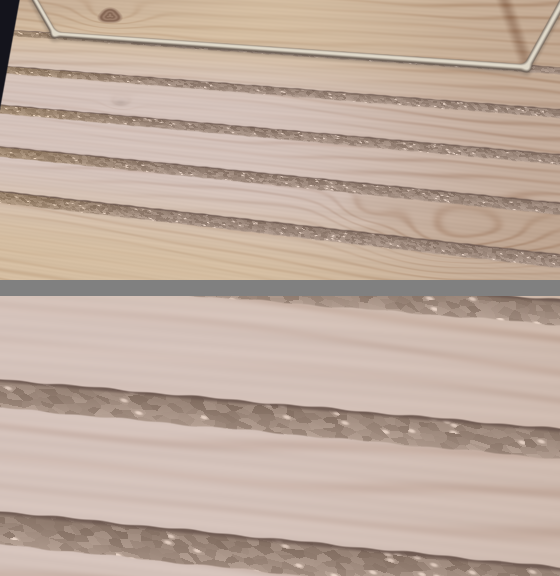
Top, the full canvas; bottom, a detail of the centre.
Give the GLSL for this texture, as a Shadertoy shader.

```glsl
// Pale pine boards split by five grooves of speckled fibreboard, under a bent steel wire.
// A projective unshear makes the grooves level; grain is the contours of a warped
// height field built from layered sines, and the fibres are cellular noise.

vec2 hash2(vec2 p) {
    vec3 q = fract(p.xyx * vec3(0.1031, 0.1030, 0.0973));
    q += dot(q, q.yzx + 33.33);
    return fract((q.xx + q.yz) * q.zy);
}

// Distance to the nearest scattered point, and that point's random tone
vec2 cellular(vec2 p) {
    vec2 cell = floor(p), best = vec2(9.0, 0.0);
    for (int j = -1; j <= 1; j++)
    for (int i = -1; i <= 1; i++) {
        vec2 id = cell + vec2(i, j);
        vec2 h = hash2(id);
        float d = length(id + h - p);
        if (d < best.x) best = vec2(d, fract(h.x * 7.0 + h.y * 3.0));
    }
    return best;
}

float segment(vec2 p, vec2 a, vec2 b) {
    vec2 ab = b - a;
    return length(p - a - ab * clamp(dot(p - a, ab) / dot(ab, ab), 0.0, 1.0));
}

float smoothMin(float a, float b, float k) {
    float h = max(k - abs(a - b), 0.0) / k;
    return min(a, b) - h * h * k * 0.25;
}

// Centre line of the wire: two arms joined by a long bar
float wireDistance(vec2 p) {
    vec2 left = vec2(0.195, 0.877), right = vec2(1.88, 0.758);
    float bar = segment(p, left, right);
    float arms = min(segment(p, vec2(0.11, 1.025), left), segment(p, right, vec2(2.03, 1.03)));
    return smoothMin(bar, arms, 0.018);
}

// Gaussian swelling used for knots and rings
float bump(vec2 p, vec2 centre, vec2 size) {
    vec2 q = (p - centre) / size;
    return exp(-dot(q, q));
}

vec3 pine(vec2 p, float level, float board) {
    // Broad light: pink in the middle, warm above and below, tan to the right
    float warm = smoothstep(0.68, 0.95, level) + 1.0 - smoothstep(0.12, 0.45, level);
    vec3 col = mix(vec3(0.835, 0.765, 0.735), vec3(0.835, 0.745, 0.635), min(warm, 1.0));
    float figure = smoothstep(1.22, 1.32, p.x + 0.05 * sin(p.y * 55.0) + 0.03 * sin(p.y * 113.0));
    float tan1 = 0.75 * smoothstep(0.8, 2.1, p.x) + 0.22 * figure * step(3.5, board) * step(board, 4.5);
    tan1 += 0.5 * smoothstep(0.85, 1.0, p.y) * (1.0 - smoothstep(0.2, 1.1, p.x));
    col = mix(col, vec3(0.74, 0.64, 0.56), min(tan1, 1.0));

    // Grain contours, bent around the knots and the cathedral figure
    float height = level * 27.0 + board * 1.7
        + 0.5 * sin(p.x * 1.7 + board * 2.3) + 0.22 * sin(p.x * 4.1 + level * 19.0)
        + 0.06 * sin(p.x * 13.0 + level * 60.0);
    height += 4.5 * bump(p, vec2(1.62, 0.15), vec2(0.3, 0.12));
    height += 1.6 * bump(p, vec2(1.3, 0.25), vec2(0.12, 0.07));
    height += 2.0 * bump(p, vec2(0.393, 0.943), vec2(0.12, 0.05));
    height += 1.2 * bump(p, vec2(0.43, 0.632), vec2(0.05, 0.025));
    float ring = pow(0.5 + 0.5 * sin(height * 6.283), 4.0);
    float strength = 0.5 + 0.3 * sin(p.x * 2.3 + board * 4.0 + level * 21.0) + 0.35 * smoothstep(1.1, 1.7, p.x);
    col -= ring * strength * vec3(0.055, 0.075, 0.085);
    float fine = sin(level * 310.0 + 2.0 * sin(p.x * 2.0 + board)) * sin(level * 173.0 + p.x * 3.0);
    col += 0.012 * fine;

    // Dark knot and a faint small one
    vec2 k = (p - vec2(0.393, 0.943)) / vec2(0.043, 0.028);
    float knot = length(k) + 0.08 * sin(atan(k.y, k.x) * 3.0);
    vec3 knotCol = vec3(0.54, 0.42, 0.35) + 0.05 * sin(knot * 16.0);
    col = mix(col, knotCol, 0.9 * (1.0 - smoothstep(0.75, 1.1, knot)));
    col -= 0.08 * bump(p, vec2(0.43, 0.632), vec2(0.025, 0.011));

    // Soft brown reflection at the upper right
    float streak = segment(p, vec2(1.79, 1.03), vec2(1.875, 0.79));
    return col - vec3(0.13, 0.15, 0.15) * (1.0 - smoothstep(0.0, 0.035, streak));
}

void mainImage(out vec4 fragColor, in vec2 fragCoord) {
    float px = 1.0 / iResolution.y;
    vec2 p = fragCoord * px;
    float level = (p.y + 0.138 * p.x) / (1.0 + 0.078 * p.x);

    // Nearest groove and the number of the board
    float board = 0.0, offset = 9.0, halfWidth = 0.01;
    for (int n = 0; n < 5; n++) {
        float i = float(n), d = level - (0.885 - 0.127 * i - 0.005 * i * i);
        if (d < 0.0) board = i + 1.0;
        if (abs(d) < abs(offset)) { offset = d; halfWidth = 0.011 + 0.0026 * i; }
    }
    vec3 col = pine(p, level, board);

    // Groove: flecked fibreboard, shadowed upper lip, chipped lower lip
    vec2 fleck = cellular(vec2(p.x * 75.0 + level * 40.0, level * 150.0));
    float chips = 0.0012 * sin(p.x * 83.0 + board) * sin(p.x * 37.0);
    float across = offset / halfWidth;
    vec3 fibre = mix(vec3(0.61, 0.52, 0.43), vec3(0.61, 0.53, 0.48), smoothstep(0.0, 0.7, p.x));
    fibre += 0.14 * (fleck.y - 0.5) - 0.05 * across;
    fibre += 0.2 * step(0.93, fleck.y) * (1.0 - smoothstep(0.1, 0.5, fleck.x));
    fibre = mix(fibre, vec3(0.42, 0.34, 0.31), 0.85 * smoothstep(0.66, 0.95, across));
    col = mix(col, fibre, 1.0 - smoothstep(-px, px, abs(offset) - halfWidth - chips));

    // Steel wire with its shadow and a highlight along the upper side
    float radius = 0.0095 + 0.0015 * p.x;
    col *= 1.0 - 0.22 * (1.0 - smoothstep(0.0, 0.025, wireDistance(p + vec2(0.0, 0.008))));
    float sheen = 1.0 - smoothstep(0.1, 1.2, wireDistance(p - vec2(0.001, 0.003)) / radius);
    vec3 steel = mix(vec3(0.43, 0.38, 0.34), vec3(0.88, 0.85, 0.79), sheen);
    col = mix(col, steel, 1.0 - smoothstep(-px, px, wireDistance(p) - radius));

    // Black panel in the upper left corner
    float panel = p.x - 0.18 * (p.y - 0.61);
    col = mix(vec3(0.08, 0.08, 0.11), col, smoothstep(-px, px, panel));
    fragColor = vec4(clamp(col, 0.0, 1.0), 1.0);
}
```
